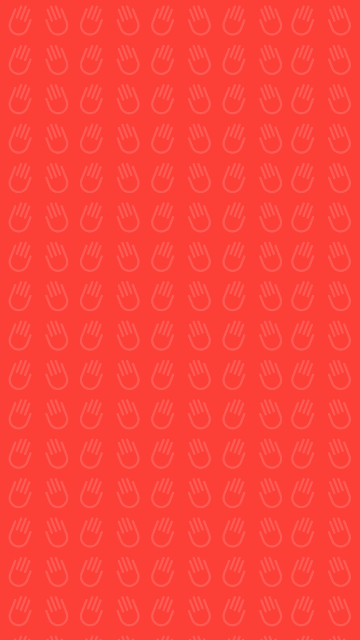
Give the GLSL for this pattern, as a WebGL 1 fragment shader.

```glsl
precision highp float;

// Rows of outlined open hands, drawn as pale strokes on flat red.
// Each hand is a half-circle palm joined to capsule strokes for the fingers
// and thumb; neighbouring columns mirror each other. Canvas width is 1.

uniform vec2 u_resolution;

const vec3 BACKGROUND = vec3(0.99, 0.25, 0.22);
const vec3 STROKE = vec3(0.99, 0.355, 0.325);

const float PAIR_PITCH = 0.198;     // one hand plus its mirror
const float ROW_PITCH = 0.1094;
const float LAST_PAIR = 4.0;
const float LAST_PAIR_SHIFT = 0.007;
const float PALM_RADIUS = 0.0252;
const float HALF_STROKE = 0.124;    // in palm radii
const float TILT = 0.37;

// Distance to an upright segment at height range [low, high].
float uprightSegment(vec2 p, float x, float low, float high) {
  return length(vec2(p.x - x, p.y - clamp(p.y, low, high)));
}

// Distance to the lower half of a unit circle.
float lowerArc(vec2 p) {
  if (p.y < 0.0) return abs(length(p) - 1.0);
  return length(vec2(abs(p.x) - 1.0, p.y));
}

vec2 rotate(vec2 p, float angle) {
  float c = cos(angle);
  float s = sin(angle);
  return vec2(c * p.x - s * p.y, s * p.x + c * p.y);
}

// Distance to the hand's centre line, with the palm at the origin.
float handDistance(vec2 p) {
  float d = min(lowerArc(p), uprightSegment(p, 1.0, 0.0, 1.0));
  for (int i = 0; i < 4; i++) {
    float finger = float(i);
    float offset = finger - 2.0;
    float tip = 2.2 - 0.174 * offset * offset;
    float base = i == 0 ? 0.0 : 0.74;
    d = min(d, uprightSegment(p, -1.0 + 0.486 * finger, base, tip));
  }
  return d;
}

// Position relative to the nearest hand's centre, mirrored in odd columns.
vec2 handCell(vec2 p) {
  float pair = min(floor(p.x / PAIR_PITCH), LAST_PAIR);
  float x = p.x - pair * PAIR_PITCH;
  x += LAST_PAIR_SHIFT * step(LAST_PAIR, pair);
  float mirrored = step(0.5 * PAIR_PITCH, x);
  x = (x - mix(0.056, 0.1575, mirrored)) * (1.0 - 2.0 * mirrored);
  return vec2(x, 0.056 - mod(p.y, ROW_PITCH));
}

void main() {
  // Rows are counted down from the top edge.
  vec2 fromTop = vec2(gl_FragCoord.x, u_resolution.y - gl_FragCoord.y);
  vec2 cell = handCell(fromTop / u_resolution.x);

  // Move to the palm centre, then stand the hand upright.
  vec2 hand = rotate(cell / PALM_RADIUS + vec2(0.156, 0.578), TILT);
  float edge = handDistance(hand) - HALF_STROKE;

  float pixel = 1.0 / (u_resolution.x * PALM_RADIUS);
  float coverage = 1.0 - smoothstep(-0.5 * pixel, 0.5 * pixel, edge);
  gl_FragColor = vec4(mix(BACKGROUND, STROKE, coverage), 1.0);
}
```
